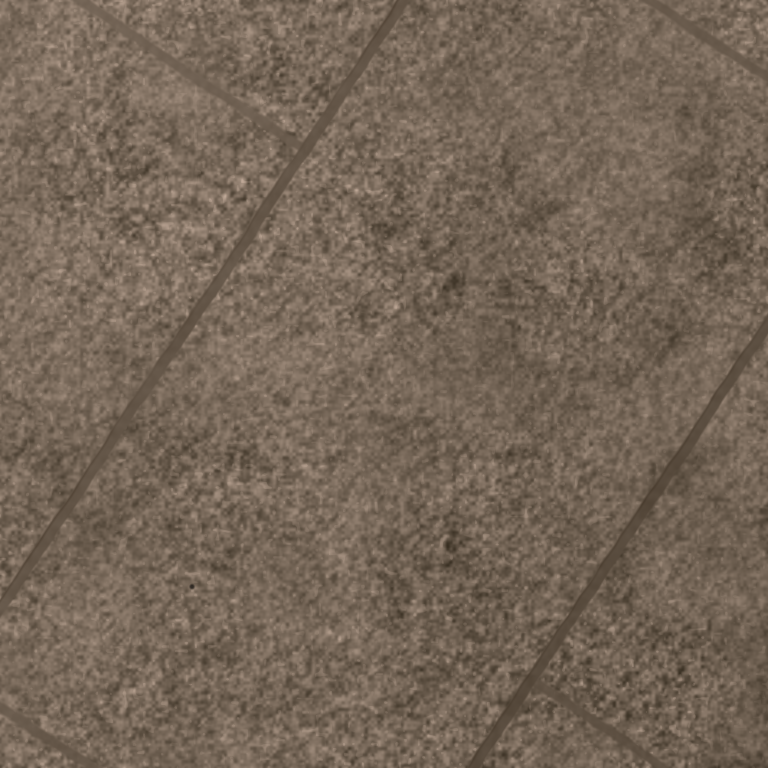
This texture is drawn by a Shadertoy shader. Its source:

```glsl
// Large brown stone pavers laid on a diagonal in a one-third running bond.
// Rotated coordinates give the joints; layered value noise gives the
// granular face, the stains and the uneven mortar.

const vec2 ALONG = vec2(0.553, 0.833);         // direction of the long joints
const vec2 ACROSS = vec2(0.833, -0.553);
const vec2 PAVER = vec2(0.627, 1.234);         // width, length
const vec2 BOND_ORIGIN = vec2(-0.115, 0.067);  // a corner of the middle row

const vec3 STONE = vec3(0.468, 0.407, 0.349);
const vec3 TONE_TINT = vec3(1.0, 0.90, 0.87);
const vec3 LONG_MORTAR = vec3(0.365, 0.312, 0.258);
const vec3 CROSS_MORTAR = vec3(0.395, 0.340, 0.285);

float hash(vec2 p) {
    vec3 q = fract(p.xyx * 0.1031);
    q += dot(q, q.yzx + 33.33);
    return fract((q.x + q.y) * q.z);
}

// Smooth value noise, centred on zero
float noise(vec2 p) {
    vec2 cell = floor(p), f = fract(p);
    f = f * f * (3.0 - 2.0 * f);
    float low = mix(hash(cell), hash(cell + vec2(1, 0)), f.x);
    float high = mix(hash(cell + vec2(0, 1)), hash(cell + vec2(1, 1)), f.x);
    return mix(low, high, f.y) - 0.5;
}

float fbm(vec2 p) {
    float sum = 0.0, weight = 0.5;
    for (int i = 0; i < 4; i++) {
        sum += weight * noise(p);
        p = mat2(1.6, 1.2, -1.2, 1.6) * p + 17.3;
        weight *= 0.6;
    }
    return sum;
}

// Signed distance to the nearest multiple of a period
float repeatDistance(float x, float period) {
    return mod(x + 0.5 * period, period) - 0.5 * period;
}

float band(float d, float halfWidth, float soft) {
    return 1.0 - smoothstep(halfWidth - soft, halfWidth + soft, abs(d));
}

// Fine crystals, side-lit from the upper left, with bright flakes
float grain(vec2 p) {
    vec2 bent = p + 0.004 * vec2(noise(p * 60.0), noise(p * 60.0 + 41.0));
    vec2 lightStep = vec2(-0.0028, 0.0028);
    float relief = noise(bent * 135.0) - noise((bent + lightStep) * 135.0);
    float flakes = smoothstep(0.22, 0.45, noise(bent * 165.0 + 73.0));
    return 0.14 * noise(bent * 120.0 + 9.0) + 0.13 * noise(p * 235.0 + 27.0)
         + 0.10 * relief + 0.07 * (flakes - 0.1);
}

float stoneTone(vec2 p, vec2 paverId) {
    float stains = 0.10 * fbm(p * 5.0 + 3.0) + 0.09 * fbm(p * 22.0 + 11.0);
    float darkSpots = -0.05 * smoothstep(0.14, 0.40, noise(p * 27.0 + 51.0));
    float roughness = 1.0 + 0.7 * noise(p * 8.0 + 31.0);
    float paverShade = 0.012 * (hash(paverId + 7.0) - 0.5);
    return stains + darkSpots + paverShade + roughness * grain(p);
}

void mainImage(out vec4 fragColor, in vec2 fragCoord) {
    vec2 uv = fragCoord / iResolution.xy;
    float pixel = 1.0 / min(iResolution.x, iResolution.y);

    // Bond: each row slides by a third of a paver
    vec2 laid = vec2(dot(uv, ACROSS), dot(uv, ALONG)) - BOND_ORIGIN;
    float row = floor(laid.x / PAVER.x);
    laid.y -= row * PAVER.y / 3.0;
    vec2 paverId = vec2(row, floor(laid.y / PAVER.y));

    // Joints with slightly worn edges
    float wear = 0.0022 * noise(uv * 45.0) + 0.003 * noise(uv * 9.0 + 5.0);
    float longD = repeatDistance(laid.x, PAVER.x) + wear;
    float crossD = repeatDistance(laid.y, PAVER.y) + wear;
    float soft = max(0.0018, pixel);
    float longJoint = band(longD, 0.0072, soft);
    float crossJoint = band(crossD, 0.0062, soft * 1.4);

    // Stone face and one small pit
    vec3 color = STONE + TONE_TINT * stoneTone(uv, paverId);
    float pit = band(length(uv - vec2(0.25, 0.236)), 0.003, soft);
    color *= 1.0 - 0.6 * pit;

    // Smooth mortar, with a thin shadow under the long edges
    float mortarTone = 0.05 * fbm(uv * 14.0 + 61.0) + 0.03 * noise(uv * 110.0);
    float shadow = band(longD + 0.0052, 0.0012, soft) * (0.6 + noise(uv * 6.0));
    color = mix(color, CROSS_MORTAR + mortarTone, 0.88 * crossJoint);
    color = mix(color, LONG_MORTAR + mortarTone - 0.05 * shadow, 0.94 * longJoint);

    // Light falls off toward the lower right
    color += TONE_TINT * 0.04 * (uv.y - uv.x);
    fragColor = vec4(clamp(color, 0.0, 1.0), 1.0);
}
```
